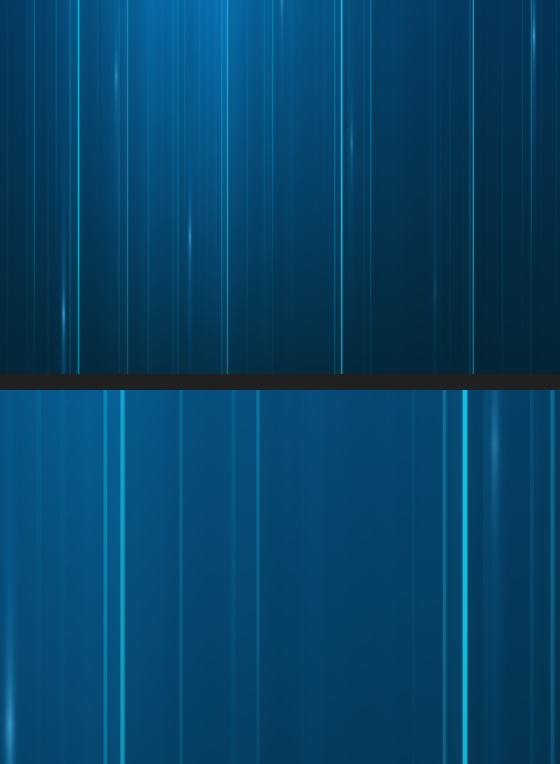
Top: the whole. Bottom: its middle third, enlarged.
Reproduce this background procedurally as a Shadertoy shader.

```glsl
#define GLOW_X 0.37
#define GLOW_WIDTH 0.30
#define GAP_X 0.74
#define GAP_WIDTH 0.075
#define LINE_COUNT 11
#define FAINT_COUNT 44
#define GLINT_COUNT 7
#define LINE_HALF 0.0011
#define BRIGHT vec3(0.03, 0.42, 0.66)
#define CYAN vec3(0.08, 0.80, 0.93)
#define GLINT vec3(0.30, 0.74, 0.93)

float hash(float p) {
    p = fract(p * 0.1031);
    p *= p + 33.33;
    p *= p + p;
    return fract(p);
}

float noise(float x) {
    float i = floor(x), f = fract(x);
    return mix(hash(i), hash(i + 1.0), f * f * (3.0 - 2.0 * f));
}

float bump(float d, float width) {
    d /= width;
    return exp(-d * d);
}

// Share of one pixel's width covered by a vertical strip
float strip(float d, float halfWidth) {
    float px = 1.0 / iResolution.x;
    float overlap = min(d + 0.5 * px, halfWidth) - max(d - 0.5 * px, -halfWidth);
    return clamp(overlap / px, 0.0, 1.0);
}

// Jittered position inside cell i of count equal cells
float scatter(float i, float count, float seed) {
    return (i + mix(0.2, 0.8, hash(i + seed))) / count;
}

// Streaks thin out around the quiet region
float density(float x) {
    return 1.0 - 0.92 * bump(x - GAP_X, GAP_WIDTH);
}

// Broad light with soft vertical bands
vec3 backdrop(vec2 uv) {
    float light = 0.17 + 0.83 * bump(uv.x - GLOW_X, GLOW_WIDTH);
    light *= mix(0.17, 1.0, uv.y);
    light *= mix(0.65, 1.0, smoothstep(-0.05, 0.14, uv.x));
    float bands = 0.5 * noise(uv.x * 15.0 + 3.0)
                + 0.3 * noise(uv.x * 48.0 + 71.0)
                + 0.2 * noise(uv.x * 140.0 + 217.0);
    light *= 1.0 + 0.34 * (bands - 0.5);
    vec3 dark = mix(vec3(0.012, 0.135, 0.195), vec3(0.015, 0.155, 0.275), uv.y);
    return mix(dark, BRIGHT, light);
}

// Crisp lines, each with a dim twin, a halo and a shadow on its right
vec3 addLines(vec3 color, vec2 uv) {
    for (int n = 0; n < LINE_COUNT; n++) {
        float i = float(n);
        float x = scatter(i, float(LINE_COUNT), 12.0);
        float rank = fract(i * 0.618 + 0.28);
        float strength = mix(0.22, 0.95, rank * rank) * density(x);
        float foot = mix(-0.4, 0.3, hash(i + 40.0));
        float fade = mix(smoothstep(foot, foot + 0.6, uv.y), 1.0, rank * rank);
        fade *= mix(0.7, 1.0, smoothstep(0.0, 0.5, uv.y));
        float d = uv.x - x;
        float shadow = step(0.0, d) * exp(-abs(d) / 0.03);
        color *= 1.0 - 0.14 * strength * shadow;
        float halo = exp(-abs(d) / 0.005);
        float twin = strip(d + mix(0.006, 0.016, hash(i + 60.0)), LINE_HALF);
        float core = strip(d, LINE_HALF * mix(0.7, 1.3, rank));
        float cover = max(core, 0.32 * twin) + 0.10 * halo * (1.0 - core);
        color = mix(color, CYAN, cover * strength * fade);
    }
    return color;
}

// Barely visible hairlines, fading at both ends
vec3 addHairlines(vec3 color, vec2 uv) {
    for (int n = 0; n < FAINT_COUNT; n++) {
        float i = float(n);
        float x = scatter(i, float(FAINT_COUNT), 130.0);
        float h = hash(i + 210.0);
        float center = mix(0.3, 1.0, hash(i + 300.0));
        float strength = 0.24 * h * h * density(x);
        strength *= 0.4 + 0.6 * bump(x - GLOW_X, 0.2);
        float cover = strip(uv.x - x, mix(0.0008, 0.002, hash(i + 410.0)));
        color = mix(color, CYAN, cover * strength * bump(uv.y - center, 0.45));
    }
    return color;
}

// Short glints riding on wide dim trails
vec3 addGlints(vec3 color, vec2 uv) {
    for (int n = 0; n < GLINT_COUNT; n++) {
        float i = float(n);
        float x = scatter(i, float(GLINT_COUNT), 520.0);
        float y = fract(0.12 + i * 0.618 + 0.1 * hash(i + 610.0));
        float strength = mix(0.35, 0.8, hash(i + 700.0)) * density(x);
        vec2 d = uv - vec2(x, y);
        float trail = bump(d.x, 0.0045) * bump(d.y, 0.32);
        float spark = bump(d.x, 0.0024) * exp(-abs(d.y) / 0.045);
        color = mix(color, BRIGHT * 1.1, 0.45 * trail * strength);
        color = mix(color, GLINT, spark * strength);
    }
    return color;
}

void mainImage(out vec4 fragColor, in vec2 fragCoord) {
    vec2 uv = fragCoord / iResolution.xy;
    vec3 color = backdrop(uv);
    color = addHairlines(color, uv);
    color = addLines(color, uv);
    color = addGlints(color, uv);
    fragColor = vec4(color, 1.0);
}
```
